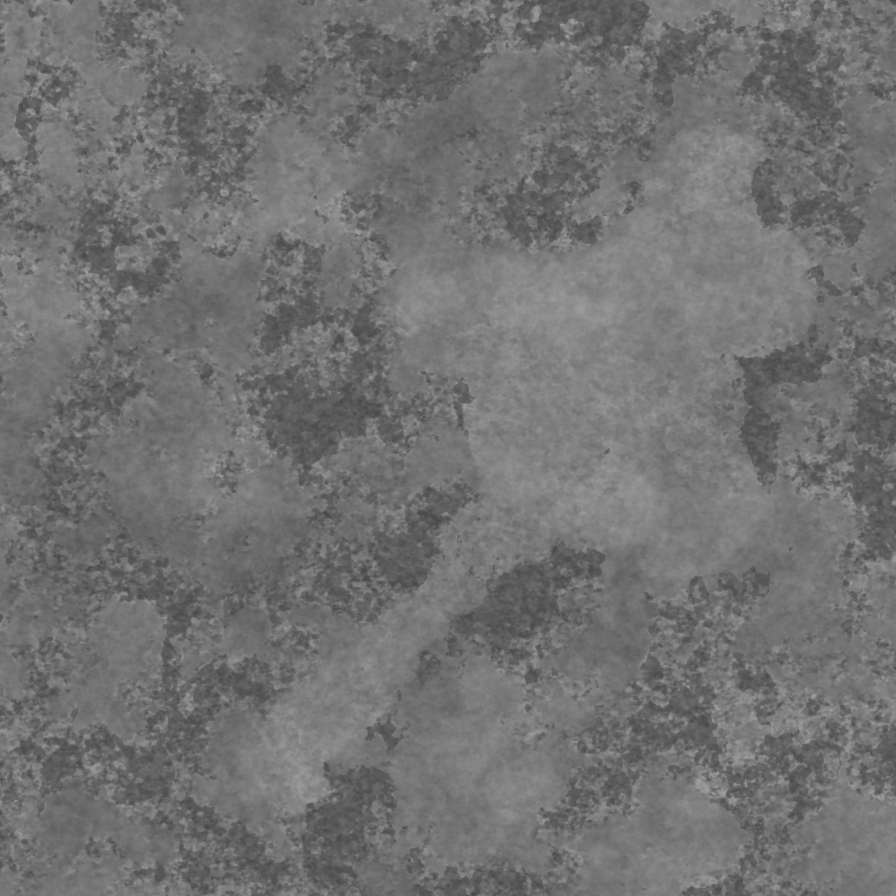
Reproduce this texture procedurally as a Shadertoy shader.

```glsl
// Weathered grey stone: soft plates, ragged dark stains with gritty borders,
// and one large pale slab with a diagonal arm and a dark lower-right fringe.
// All noise is smooth cellular noise, layered over octaves and domain-warped.

const float CELL_DEVIATION = 0.22;   // typical spread of one cellular layer
const float STONE_TONE = 0.449;
const float STAIN_TONE = 0.345;

vec3 hash3(vec2 cell) {
    vec3 h = fract(cell.xyx * vec3(0.1031, 0.1030, 0.0973));
    h += dot(h, h.yxz + 33.33);
    return fract((h.xxy + h.yzz) * h.zyx);
}

// Random cell values blended by distance to the cell points, centred on zero.
float cellNoise(vec2 p, float sharpness) {
    vec2 base = floor(p);
    float total = 0.0, weights = 0.0001;
    for (int y = -1; y <= 1; y++) {
        for (int x = -1; x <= 1; x++) {
            vec2 cell = base + vec2(x, y);
            vec3 h = hash3(cell);
            vec2 offset = cell + h.xy - p;
            float w = exp(-sharpness * dot(offset, offset));
            total += w * (h.z - 0.5);
            weights += w;
        }
    }
    return total / weights;
}

// Layered cellular noise with roughly unit deviation.
float layers(vec2 p, int octaves, float gain) {
    float total = 0.0, power = 0.0, amplitude = 1.0;
    for (int i = 0; i < octaves; i++) {
        total += amplitude * cellNoise(p, 6.0);
        power += amplitude * amplitude;
        amplitude *= gain;
        p = mat2(1.6, 1.2, -1.2, 1.6) * p + 17.3;
    }
    return total / (sqrt(power) * CELL_DEVIATION);
}

float capsule(vec2 p, vec2 a, vec2 b, float radius) {
    vec2 pa = p - a, ba = b - a;
    float t = clamp(dot(pa, ba) / dot(ba, ba), 0.0, 1.0);
    return length(pa - ba * t) - radius;
}

// Coverage of the pale slab: a broad body, an upright and a diagonal arm.
float slab(vec2 p, float softness) {
    float arm = capsule(p, vec2(0.31, 0.14), vec2(0.60, 0.45), 0.045);
    float body = capsule(p, vec2(0.51, 0.64), vec2(0.84, 0.67), 0.075);
    float upright = capsule(p, vec2(0.78, 0.42), vec2(0.78, 0.79), 0.065);
    float core = capsule(p, vec2(0.64, 0.52), vec2(0.70, 0.58), 0.12);
    float d = min(min(arm, body), min(upright, core));
    return 1.0 - smoothstep(-softness, softness, d);
}

void mainImage(out vec4 fragColor, in vec2 fragCoord) {
    vec2 p = fragCoord / min(iResolution.x, iResolution.y);

    // Irregular outlines
    vec2 warp = vec2(layers(p * 9.0, 4, 0.6), layers(p * 9.0 + 41.0, 4, 0.6));
    vec2 q = p + 0.011 * warp;

    // Pale slab and the fringe below and right of it
    float pale = slab(q, 0.012);
    float fringe = slab(q + vec2(-0.034, 0.028), 0.014) * (1.0 - pale);

    // Stains: broad shapes broken up by fine ragged detail
    float broad = layers(q * 9.5 + 5.0, 4, 0.7);
    float ragged = layers(p * 64.0 + 23.0, 3, 0.9);
    float stainField = 0.85 * broad + 0.5 * ragged - 1.5 * pale + 1.1 * fringe;
    float stain = smoothstep(0.4, 1.25, stainField);

    // Grit gathers around the stains and thins out on the plates
    float rough = smoothstep(-0.8, 0.5, broad) * (1.0 - 0.72 * pale);
    float grit = layers(p * vec2(135.0, 160.0), 2, 0.8);

    // Plate shading and faint pale veins
    float plates = layers(q * 7.0 + 9.0, 4, 0.65);
    float veinField = layers(q * vec2(7.0, 11.0) + 71.0, 3, 0.5);
    float vein = 1.0 - smoothstep(0.0, 0.16, abs(veinField));

    float tone = STONE_TONE + 0.024 * plates;
    tone += mix(0.010, 0.046, rough) * grit + 0.012 * ragged;
    tone += rough * 0.012 + pale * (0.055 + 0.018 * vein);
    tone = mix(tone, STAIN_TONE + 0.020 * grit, 0.86 * stain);

    fragColor = vec4(vec3(clamp(tone, 0.28, 0.62)), 1.0);
}
```
